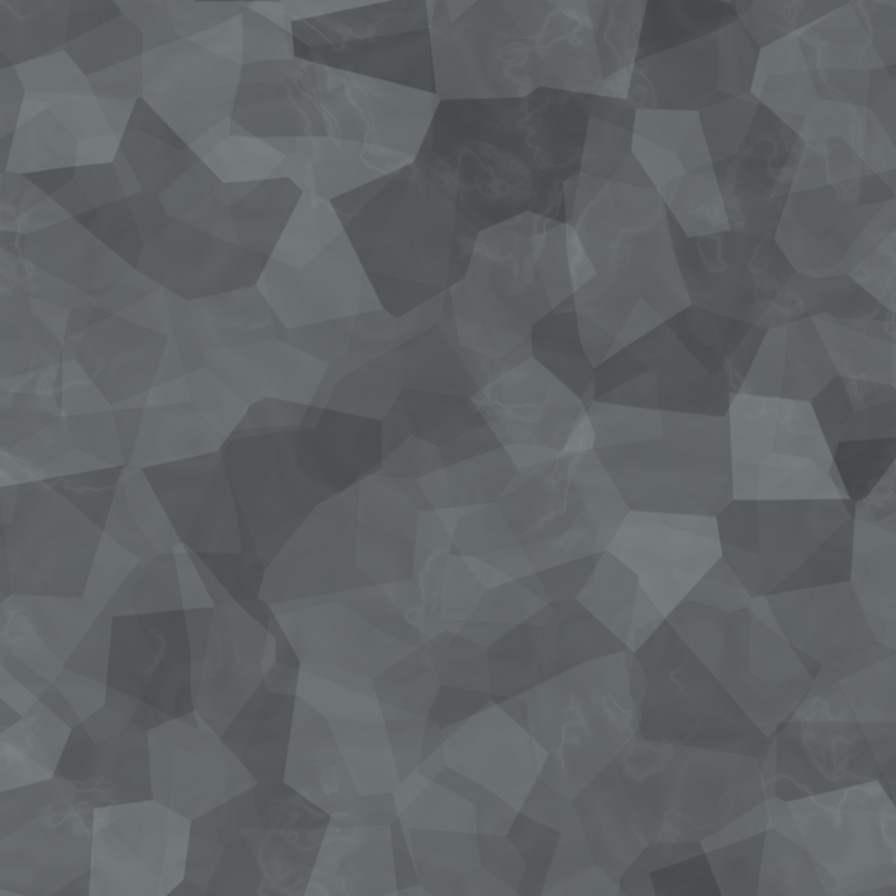
Reproduce this texture procedurally as a three.js fragment shader.

```glsl
varying vec2 vUv;

#define BASE_TONE 0.386
#define TINT vec3(0.957, 1.0, 1.004)
#define FACET_SCALE 8.5
#define FACET_CONTRAST 0.108
#define VEIL_CONTRAST 0.072
#define SLIVER_CONTRAST 0.042
#define EDGE_WIDTH 0.0013
#define EDGE_BEND 0.010
#define CLOUD_CONTRAST 0.05
#define WISP_CONTRAST 0.042

float hash(vec2 p) {
  vec3 q = fract(p.xyx * 0.1031);
  q += dot(q, q.yzx + 33.33);
  return fract((q.x + q.y) * q.z);
}

vec2 hash2(vec2 p) {
  return vec2(hash(p + 17.0), hash(p + 71.0));
}

float noise(vec2 p) {
  vec2 cell = floor(p);
  vec2 f = fract(p);
  f = f * f * (3.0 - 2.0 * f);
  float low = mix(hash(cell), hash(cell + vec2(1.0, 0.0)), f.x);
  float high = mix(hash(cell + vec2(0.0, 1.0)), hash(cell + 1.0), f.x);
  return mix(low, high, f.y);
}

float fbm(vec2 p) {
  float sum = 0.0;
  float amplitude = 0.5;
  for (int i = 0; i < 5; i++) {
    sum += amplitude * noise(p);
    p = mat2(1.6, 1.2, -1.2, 1.6) * p + 9.7;
    amplitude *= 0.5;
  }
  return sum;
}

// Flat-toned Voronoi cells, centred on zero, with smoothed borders
float facets(vec2 uv, float scale, float seed) {
  vec2 p = uv * scale + seed;
  vec2 home = floor(p);
  vec2 nearest = vec2(9.0);
  vec2 second = vec2(9.0);
  float nearTone = 0.0;
  float secondTone = 0.0;
  for (int y = -2; y <= 2; y++) {
    for (int x = -2; x <= 2; x++) {
      vec2 id = home + vec2(float(x), float(y));
      vec2 offset = id + hash2(id) - p;
      float tone = hash(id + 137.0);
      float d = dot(offset, offset);
      if (d < dot(nearest, nearest)) {
        second = nearest;
        secondTone = nearTone;
        nearest = offset;
        nearTone = tone;
      } else if (d < dot(second, second)) {
        second = offset;
        secondTone = tone;
      }
    }
  }
  vec2 across = second - nearest;
  float border = dot(0.5 * (nearest + second), across) / max(length(across), 0.0001);
  float inside = smoothstep(0.0, EDGE_WIDTH * scale, border);
  return mix(0.5 * (nearTone + secondTone), nearTone, inside) - 0.5;
}

// Thin pale filaments that fade in and out
float wisps(vec2 uv) {
  vec2 bend = vec2(fbm(uv * 7.0 + 3.0), fbm(uv * 7.0 + 41.0));
  float ridge = 1.0 - abs(2.0 * fbm(uv * 9.0 + 3.0 * bend) - 0.97);
  float patches = smoothstep(0.4, 0.8, noise(uv * 11.0 + 23.0));
  return pow(clamp(ridge, 0.0, 1.0), 14.0) * patches;
}

void main() {
  vec2 bend = vec2(noise(vUv * 14.0 + 5.0), noise(vUv * 14.0 + 55.0)) - 0.5;
  vec2 bent = vUv + EDGE_BEND * bend;

  // Overlapping translucent facets
  float tone = BASE_TONE;
  tone += FACET_CONTRAST * facets(vUv + 0.2 * EDGE_BEND * bend, FACET_SCALE, 12.3);
  tone += VEIL_CONTRAST * facets(bent, FACET_SCALE * 0.8, 47.6);
  tone += SLIVER_CONTRAST * facets(bent, FACET_SCALE * 1.2, 83.1);

  // Smoky mottling and filaments
  tone += CLOUD_CONTRAST * (fbm(vUv * vec2(13.0, 17.0) + 4.0 * bend) - 0.48);
  tone += WISP_CONTRAST * wisps(vUv);

  gl_FragColor = vec4(tone * TINT, 1.0);
}
```
